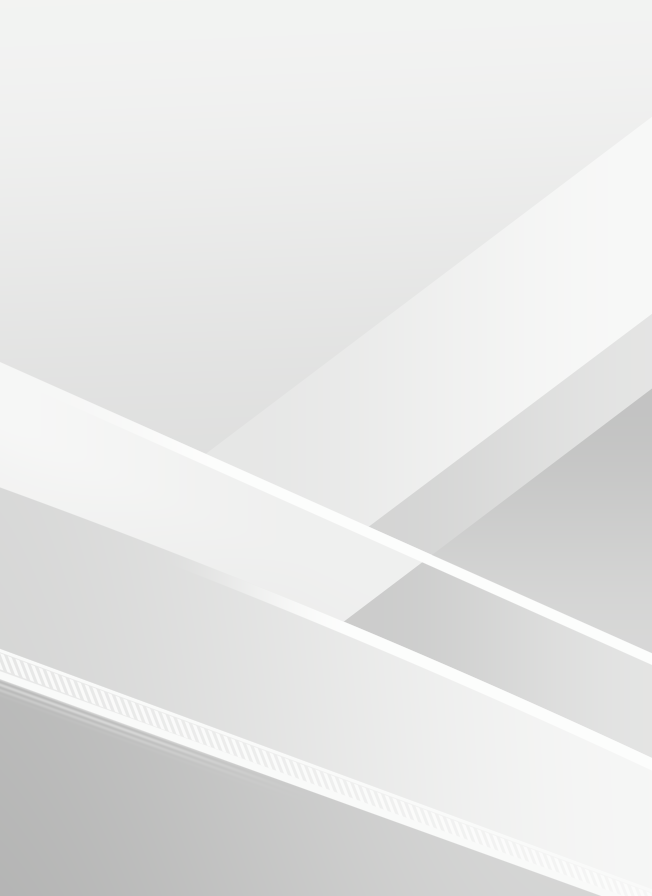
Give the GLSL for this background, as a Shadertoy shader.

```glsl
// Antialiased step: 1 where the signed height is positive
float above(float height) {
    return smoothstep(-0.8, 0.8, height * iResolution.y);
}

// Soft-edged stripe hanging below a line
float stripe(float height, float thickness) {
    return above(-height) * above(height + thickness);
}

void mainImage(out vec4 fragColor, in vec2 fragCoord) {
    vec2 uv = fragCoord / iResolution.xy;
    vec2 p = uv * vec2(0.729, 1.0);

    // Heights over the falling edges
    float upperEdge = p.y - 0.596 + 0.446 * p.x;
    float middleEdge = p.y - 0.456 + 0.3625 * p.x + 0.071 * p.x * p.x;
    float railTop = p.y - 0.276 + 0.368 * p.x;
    float railBottom = p.y - 0.242 + 0.36 * p.x;

    // Heights over the rising edges
    float beamTop = p.y - 0.320 - 0.754 * p.x;
    float beamMiddle = p.y - 0.103 - 0.750 * p.x;
    float beamBottom = p.y - 0.016 - 0.755 * p.x;

    // Backdrop and rising beams
    float backdrop = mix(0.872, 0.953, smoothstep(0.42, 1.02, p.y + 0.04 * (0.4 - p.x)));
    float beam = mix(0.905, 0.972, smoothstep(0.25, 0.72, p.x));
    float beamShade = mix(0.835, 0.895, smoothstep(0.42, 0.73, p.x));
    float corner = mix(0.845, 0.765, smoothstep(0.27, 0.56, p.y));
    float shade = mix(beam, backdrop, above(beamTop));
    shade = mix(beamShade, shade, above(beamMiddle));
    shade = mix(corner, shade, above(beamBottom));

    // Falling band, cut off by the lowest rising edge
    float band = mix(0.968, 0.940, smoothstep(0.0, 0.35, p.x));
    band -= 0.015 * smoothstep(0.06, 0.14, -upperEdge) * (1.0 - uv.x);
    float bandEnd = mix(0.800, 0.895, smoothstep(0.40, 0.74, p.x));
    band = mix(bandEnd, band, above(beamBottom));
    shade = mix(band, shade, above(upperEdge));

    // Pale panel under the band
    float panel = mix(0.845, 0.965, smoothstep(-0.05, 0.75, p.x));
    panel += 0.05 * (middleEdge + 0.08) * (1.0 - uv.x);
    shade = mix(panel, shade, above(middleEdge));

    // Bright trims, fading in from the left
    float upperTrim = stripe(upperEdge, 0.013) * smoothstep(0.02, 0.26, p.x);
    float middleTrim = stripe(middleEdge, 0.014) * smoothstep(0.18, 0.40, p.x);
    shade = mix(shade, 0.992, max(upperTrim, middleTrim));

    // Dark wedge with faint parallel lines
    float wedge = mix(0.705, 0.835, smoothstep(-0.08, 0.65, p.x)) + 0.10 * p.y;
    float lines = 0.5 + 0.5 * cos(railBottom * 1000.0);
    float lineFade = smoothstep(-0.022, -0.004, railBottom) * (1.0 - smoothstep(0.10, 0.36, p.x));
    wedge += 0.10 * lines * lineFade;

    // Rail with slanted ticks and a white lower border
    float rail = mix(0.905, 0.965, uv.x);
    float tickPhase = abs(fract((p.x + 0.45 * railTop) / 0.0086) - 0.5);
    float ticks = smoothstep(0.14, 0.36, tickPhase) * stripe(railTop + 0.005, 0.018);
    rail += 0.075 * ticks * (1.0 - 0.7 * uv.x);
    rail = mix(rail, 0.98, stripe(railTop, 0.004));
    rail = mix(rail, 0.98, above(0.009 - railBottom));
    shade = mix(rail, shade, above(railTop));
    shade = mix(wedge, shade, above(railBottom));

    // Near-neutral tint
    fragColor = vec4(shade * vec3(0.998, 1.0, 0.997), 1.0);
}
```
